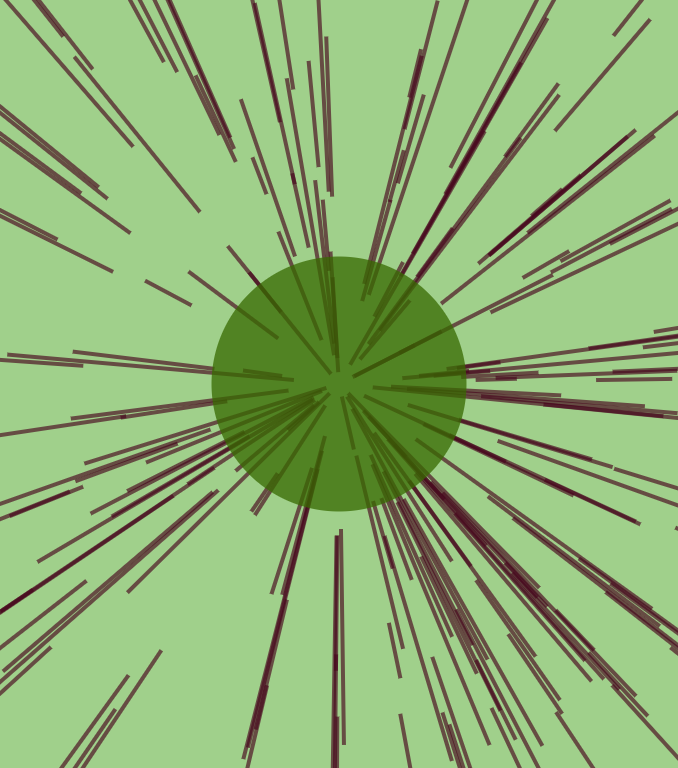
Give the GLSL for this background, as a Shadertoy shader.

```glsl
const vec3 BACKGROUND = vec3(0.627, 0.815, 0.545);
const vec3 RAY_COLOR = vec3(0.275, 0.02, 0.11);
const vec3 DISC_COLOR = vec3(0.215, 0.415, 0.0);
const float RAY_ALPHA = 0.65;
const float DISC_ALPHA = 0.75;
const float DISC_RADIUS = 0.166;
const float RAY_HALF_WIDTH = 0.0026;
const int RAY_COUNT = 220;
const int BUNDLE_COUNT = 32;

// Bundle directions in degrees, from the densest to the sparsest
const float BEARINGS[BUNDLE_COUNT] = float[](
    -47.0, -64.0, 74.0, -152.0, 28.0, 3.0, -37.0, -105.0,
    52.0, 94.0, -71.0, -17.0, 111.0, -92.0, -138.0, 141.0,
    61.0, 8.0, -77.0, -25.0, -160.0, 101.0, -145.0, -4.0,
    40.0, 116.0, -56.0, 153.0, 129.0, -172.0, 174.0, -124.0
);

vec3 hash31(float n) {
    vec3 p = fract(vec3(n) * vec3(0.1031, 0.1030, 0.0973));
    p += dot(p, p.yzx + 33.33);
    return fract((p.xxy + p.yzz) * p.zyx);
}

// Antialiased fill of a signed distance
float coverage(float dist, float pixel) {
    return clamp(0.5 - dist / pixel, 0.0, 1.0);
}

// Distance to a square-ended radial bar
float radialBar(vec2 p, float angle, float start, float len, float halfWidth) {
    vec2 dir = vec2(cos(angle), sin(angle));
    float along = abs(dot(p, dir) - start - 0.5 * len) - 0.5 * len;
    float across = abs(dot(p, vec2(-dir.y, dir.x))) - halfWidth;
    return max(along, across);
}

// Light left after passing through all translucent rays
float rayTransmittance(vec2 p, float pixel, float alpha) {
    float light = 1.0;
    for (int i = 0; i < RAY_COUNT; i++) {
        float rank = float(i) / float(RAY_COUNT);
        int bundle = int(pow(rank, 1.25) * float(BUNDLE_COUNT));
        vec3 shape = hash31(float(i) + 1.0);
        vec3 jitter = hash31(float(i) + 401.0);

        float spread = 3.5 * (jitter.x + jitter.y - 1.0);
        float angle = radians(BEARINGS[bundle] + spread);
        float start = mix(0.015, 0.65, pow(shape.x, 1.25));
        float len = mix(0.05, 0.42, shape.y);
        float dist = radialBar(p, angle, start, len, RAY_HALF_WIDTH);
        light *= 1.0 - alpha * coverage(dist, pixel);
    }
    return light;
}

void mainImage(out vec4 fragColor, in vec2 fragCoord) {
    float pixel = 1.0 / iResolution.y;
    vec2 p = (fragCoord - 0.5 * iResolution.xy) * pixel;

    // Rays over the flat field
    float light = rayTransmittance(p, pixel, RAY_ALPHA);
    vec3 color = mix(RAY_COLOR, BACKGROUND, light);

    // Translucent disc on top
    float disc = coverage(length(p) - DISC_RADIUS, pixel);
    color = mix(color, DISC_COLOR, DISC_ALPHA * disc);

    fragColor = vec4(color, 1.0);
}
```
